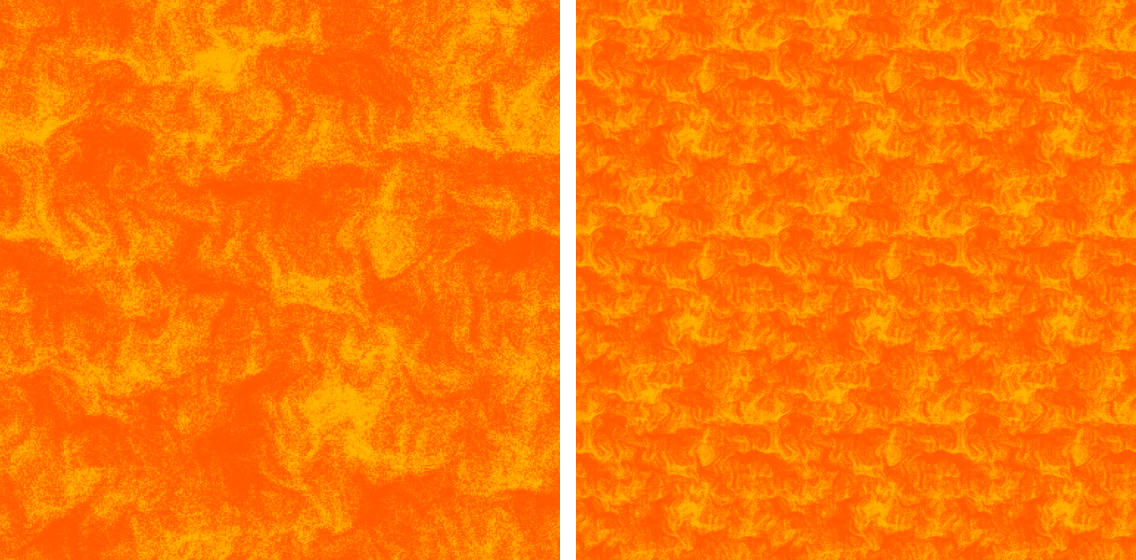
Left: one tile. Right: repeated 3 by 3.
A WebGL 2 fragment shader for this texture:

```glsl
#version 300 es
precision highp float;
// Seamless mottled surface: ragged yellow drifts over deep orange, with fine grain.
// Wrapped gradient noise is warped by layered sines and leaned downwards so the
// drifts get crisp undersides; a logistic curve turns the sum into colour.

#define DEEP_ORANGE vec3(1.0, 0.34, 0.0)
#define WARM_YELLOW vec3(1.0, 0.72, 0.0)
#define PATCH_CELLS vec2(4.0, 7.0)
#define STREAK_CELLS vec2(46.0, 9.0)
#define GRAIN_CELLS vec2(380.0)
#define OCTAVE_GAIN 0.72
#define PATCH_AMOUNT 0.86
#define GRAIN_AMOUNT 0.43
#define STREAK_AMOUNT 0.24
#define LEAN 0.013
#define CONTRAST 1.55
#define BIAS -1.0

uniform vec2 u_resolution;
out vec4 fragColor;

const float TAU = 6.28319;
const float NOISE_DEVIATION = 0.215;

// Two random values in 0..1 for a lattice cell that wraps after "cells" repeats.
vec2 cellHash(vec2 cell, vec2 cells, uint seed) {
    uvec2 h = uvec2(mod(cell + 0.5, cells)) + uvec2(seed * 977u, seed * 613u);
    for (int i = 0; i < 2; i++) {
        h = h * 1664525u + 1013904223u;
        h.x += h.y * 1664525u;
        h.y += h.x * 1664525u;
        h ^= h >> 16u;
    }
    return vec2(h & 65535u) / 65535.0;
}

float cornerSlope(vec2 cell, vec2 corner, vec2 local, vec2 cells, uint seed) {
    float angle = TAU * cellHash(cell + corner, cells, seed).x;
    return dot(vec2(cos(angle), sin(angle)), local - corner);
}

// Wrapped gradient noise, scaled to unit deviation.
float gradientNoise(vec2 uv, vec2 cells, uint seed) {
    vec2 p = uv * cells;
    vec2 cell = floor(p);
    vec2 f = p - cell;
    vec2 w = f * f * f * (f * (f * 6.0 - 15.0) + 10.0);
    float bottom = mix(cornerSlope(cell, vec2(0, 0), f, cells, seed),
                       cornerSlope(cell, vec2(1, 0), f, cells, seed), w.x);
    float top = mix(cornerSlope(cell, vec2(0, 1), f, cells, seed),
                    cornerSlope(cell, vec2(1, 1), f, cells, seed), w.x);
    return mix(bottom, top, w.y) / NOISE_DEVIATION;
}

// Wrapped value noise for the grain, scaled to unit deviation.
float grainNoise(vec2 uv, vec2 cells, uint seed) {
    vec2 p = uv * cells;
    vec2 cell = floor(p);
    vec2 w = smoothstep(0.0, 1.0, p - cell);
    float bottom = mix(cellHash(cell, cells, seed).x,
                       cellHash(cell + vec2(1, 0), cells, seed).x, w.x);
    float top = mix(cellHash(cell + vec2(0, 1), cells, seed).x,
                    cellHash(cell + vec2(1, 1), cells, seed).x, w.x);
    return (mix(bottom, top, w.y) - 0.5) / NOISE_DEVIATION;
}

// Octaves start wide and flat and become even-sided as they get finer.
float patches(vec2 uv, int octaves) {
    vec2 cells = PATCH_CELLS;
    float amplitude = 1.0, sum = 0.0, power = 0.0;
    for (int i = 0; i < octaves; i++) {
        sum += amplitude * gradientNoise(uv, cells, uint(i) + 3u);
        power += amplitude * amplitude;
        amplitude *= OCTAVE_GAIN;
        cells = floor(cells * vec2(2.1, 1.85));
    }
    return sum / sqrt(power);
}

// Bends the lattice with whole-number waves and a little noise.
vec2 warp(vec2 uv) {
    vec2 waves = sin(TAU * (uv.yx * vec2(3.0, 2.0) + uv * vec2(1.0, 2.0)))
               + 0.5 * sin(TAU * (uv.yx * vec2(7.0, 5.0) - uv * vec2(2.0, 3.0)) + 1.3);
    vec2 ragged = vec2(gradientNoise(uv, vec2(13.0), 21u),
                       gradientNoise(uv, vec2(14.0), 22u));
    return uv + 0.014 * waves + 0.007 * ragged;
}

void main() {
    vec2 uv = gl_FragCoord.xy / u_resolution;

    // Drifts, leaned by their own height to sharpen the lower edges
    vec2 p = warp(uv);
    p.y += LEAN * patches(p, 3);
    float tone = PATCH_AMOUNT * patches(p, 6);

    // Faint vertical streaks and fine speckle
    tone += STREAK_AMOUNT * gradientNoise(p, STREAK_CELLS, 31u);
    tone += GRAIN_AMOUNT * grainNoise(uv, GRAIN_CELLS, 41u);

    // Soft limits at both ends of the ramp
    float glow = 1.0 / (1.0 + exp(-(CONTRAST * tone + BIAS)));
    fragColor = vec4(mix(DEEP_ORANGE, WARM_YELLOW, glow), 1.0);
}
```
